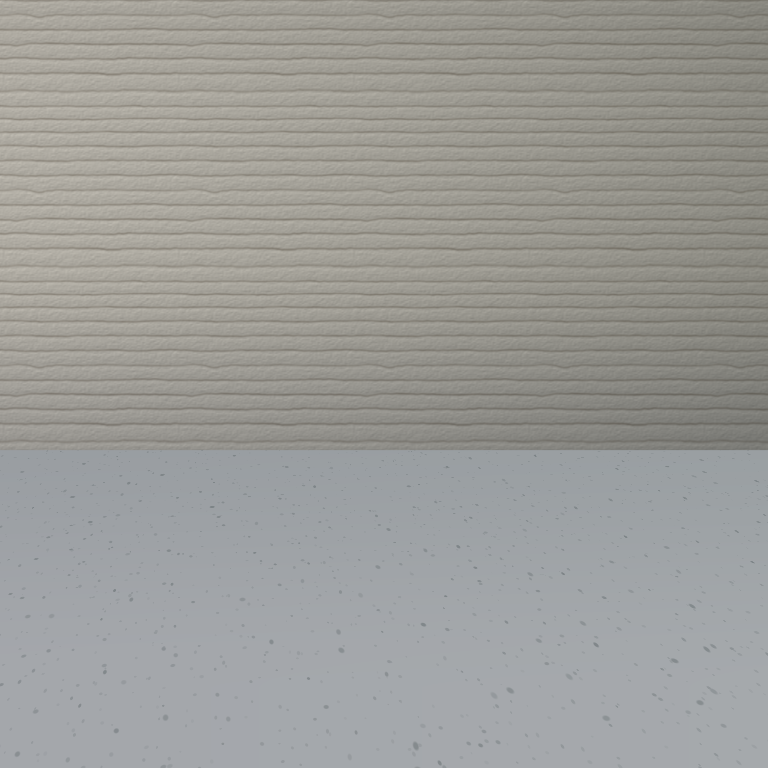
Reproduce this texture procedurally as a three.js fragment shader.

```glsl
// Ribbed plaster wall above a pale speckled floor, softly lit from the left
#define HORIZON 0.414
#define RIB_PITCH 0.01901
#define RIBS_PER_TILE 12.0
#define GROOVE_DEPTH 0.185
#define GRAIN 0.12
#define VANISH_LIFT 0.41
#define SPECK_TINT vec3(0.45, 0.48, 0.49)
#define WALL_TINT vec3(0.690, 0.675, 0.640)

varying vec2 vUv;

float hash(vec2 p) {
  vec3 q = fract(vec3(p.xyx) * 0.1031);
  q += dot(q, q.yzx + 33.33);
  return fract((q.x + q.y) * q.z);
}

// Bell curve of unit height
float bell(float x) {
  return exp(-min(x * x, 40.0));
}

// Value noise that wraps after the given number of lattice cells
float tiledNoise(vec2 p, vec2 wrap) {
  vec2 i = floor(p), f = fract(p);
  f = f * f * (3.0 - 2.0 * f);
  vec2 a = mod(i, wrap), b = mod(i + 1.0, wrap);
  return mix(mix(hash(a), hash(vec2(b.x, a.y)), f.x),
             mix(hash(vec2(a.x, b.y)), hash(b), f.x), f.y);
}

float plasterHeight(vec2 tile) {
  vec2 coarse = vec2(38.0, 66.0), fine = vec2(84.0, 116.0);
  return 0.55 * tiledNoise(tile * coarse, coarse)
       + 0.45 * tiledNoise(tile * fine, fine);
}

vec3 wallColor(vec2 uv) {
  vec2 tile = vec2(uv.x, 1.0 - uv.y) / (RIB_PITCH * RIBS_PER_TILE);

  // Uneven rib spacing, repeated in every tile
  float t = tile.y * RIBS_PER_TILE;
  t -= 0.27 * bell((mod(t, RIBS_PER_TILE) - 7.0) / 1.48);

  // Grooves wander slightly; two in each tile have a short notch
  float row = floor(t + 0.5);
  float id = mod(row, RIBS_PER_TILE);
  float wander = tiledNoise(vec2(tile.x * 8.0, id), vec2(8.0, RIBS_PER_TILE)) - 0.5;
  wander += 0.45 * (tiledNoise(vec2(tile.x * 34.0, id + 20.0), vec2(34.0, 64.0)) - 0.5);
  float isNotched = step(abs(id - 2.0), 1.1) * step(0.5, mod(id, 2.0));
  float notchX = fract(tile.x - 0.10 - 0.06 * (3.0 - id) + 0.5) - 0.5;
  float notch = isNotched * bell(notchX * 20.0);
  float d = t - row - 0.11 * wander - 0.14 * notch;

  // Narrow groove with a lit lip and a soft shade above
  float strength = 0.65 + 0.45 * hash(vec2(id, 4.0));
  strength *= 0.8 + 0.4 * tiledNoise(vec2(tile.x * 14.0, id + 40.0), vec2(14.0, 64.0));
  float groove = bell(d * 12.8) * strength;
  float lip = bell((d - 0.21) * 7.5);
  float under = bell((d + 0.20) * 6.0);
  float shade = 1.0 - GROOVE_DEPTH * groove + 0.04 * lip - 0.028 * under;

  // Relief of the rough plaster
  vec2 lightStep = vec2(-0.006, -0.007);
  float relief = plasterHeight(tile) - plasterHeight(tile + lightStep);
  shade += GRAIN * relief * (0.5 + 0.5 * smoothstep(0.05, 0.2, abs(d)));

  // Broad falloff to the right, towards the floor and at the top
  float light = 1.0 - 0.20 * pow(max(uv.x, 0.0), 1.4);
  light *= 1.0 - 0.115 * (1.0 - smoothstep(HORIZON - 0.04, 0.70, uv.y));
  light *= 1.0 - 0.03 * smoothstep(0.85, 1.0, uv.y);
  light *= 1.0 - 0.05 * exp(-max(uv.y - HORIZON, 0.0) * 220.0);

  vec3 color = WALL_TINT * light * shade;
  color += vec3(0.014, 0.003, -0.009) * groove;
  color += vec3(-0.006, 0.001, -0.002) * uv.x;
  float cool = 1.0 - smoothstep(HORIZON, 0.65, uv.y);
  return color + vec3(-0.004, 0.0, 0.010) * cool;
}

// One rounded chip at most in every cell; returns its coverage
float specks(vec2 p, float radius, float chance, float seed) {
  vec2 cell = floor(p);
  float coverage = 0.0;
  for (int j = -1; j <= 1; j++) {
    for (int i = -1; i <= 1; i++) {
      vec2 c = cell + vec2(float(i), float(j));
      vec2 center = c + vec2(hash(c + seed), hash(c + seed + 17.3));
      float size = radius * mix(0.5, 1.1, hash(c + seed + 41.7));
      float angle = -0.6 + 1.4 * (hash(c + seed + 63.1) - 0.5);
      float s = sin(angle), k = cos(angle);
      vec2 q = p - center;
      q = vec2(k * q.x + s * q.y, k * q.y - s * q.x);
      float r = length(q * vec2(0.9, 1.3)) / size;
      float present = step(hash(c + seed + 88.9), chance);
      float tone = mix(0.35, 1.0, hash(c + seed + 105.2));
      coverage = max(coverage, present * tone * (1.0 - smoothstep(0.5, 1.2, r)));
    }
  }
  return coverage;
}

vec3 floorColor(vec2 uv) {
  float nearness = 1.0 - uv.y / HORIZON;
  vec3 color = mix(vec3(0.598, 0.618, 0.632), vec3(0.645, 0.658, 0.673), smoothstep(-0.15, 0.75, nearness));
  color += vec3(0.002, 0.007, 0.002) * (uv.x - 0.5);

  // Chips shrink towards the far edge
  float w = 1.0 / (HORIZON + VANISH_LIFT - min(uv.y, HORIZON + 0.01));
  vec2 ground = vec2((uv.x - 0.5) * w, 0.7 * w) + 4.0;
  float chips = 0.75 * specks(ground * 14.0, 0.088, 0.6, 3.0);
  chips = max(chips, 0.55 * specks(ground * 23.0, 0.105, 0.6, 29.0));
  chips = max(chips, 0.3 * specks(ground * 36.0, 0.13, 0.5, 51.0));
  return mix(color, SPECK_TINT, chips);
}

void main() {
  float edge = smoothstep(HORIZON - 0.001, HORIZON + 0.001, vUv.y);
  gl_FragColor = vec4(mix(floorColor(vUv), wallColor(vUv), edge), 1.0);
}
```
